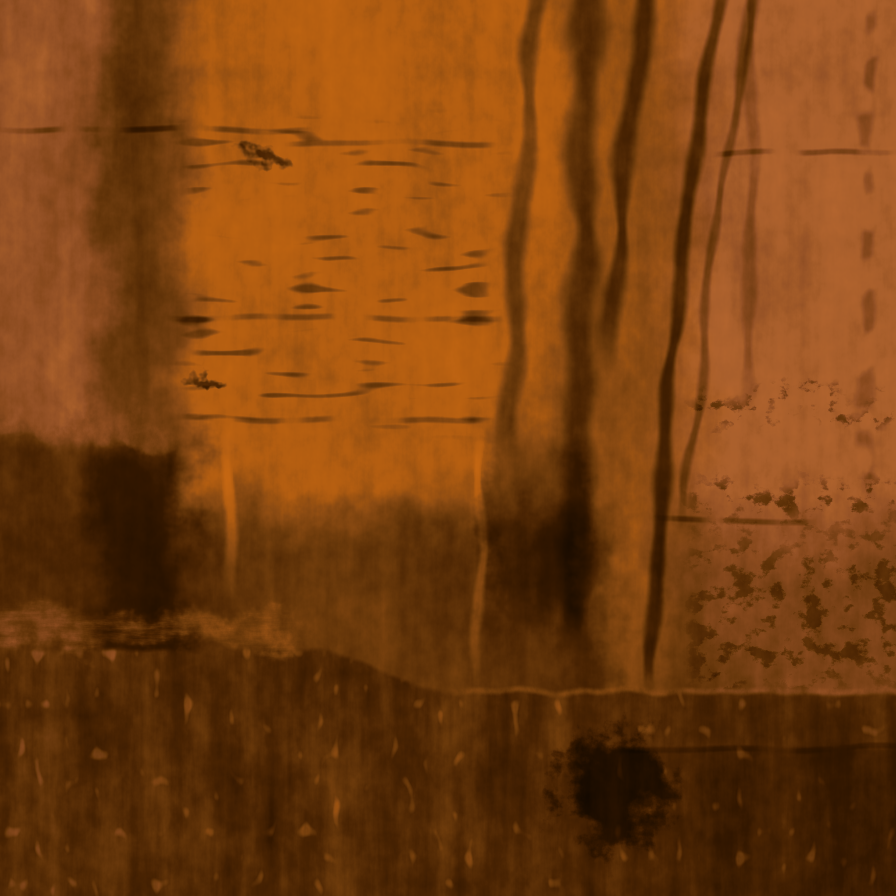
Give the GLSL for this texture, as a WebGL 1 fragment shader.

```glsl
precision highp float;
// Rust-stained concrete wall above a dark, streaked plinth.
// Stains, drips, seams and speckle add up to one tone value, which a
// colour ramp turns into soot, umber, brown, ochre and lit plaster.
uniform vec2 u_resolution;

const vec3 SOOT = vec3(0.20, 0.09, 0.00);
const vec3 UMBER = vec3(0.29, 0.14, 0.01);
const vec3 BROWN = vec3(0.41, 0.22, 0.04);
const vec3 OCHRE = vec3(0.54, 0.29, 0.07);
const vec3 ORANGE = vec3(0.70, 0.365, 0.065);
const vec3 PINK = vec3(0.66, 0.37, 0.17);

vec2 gradient(vec2 cell) {
  float h = fract(sin(dot(cell, vec2(127.1, 311.7))) * 43758.55);
  return vec2(cos(6.2832 * h), sin(6.2832 * h));
}

float noise(vec2 p) {
  vec2 i = floor(p), f = fract(p);
  vec2 u = f * f * f * (f * (f * 6.0 - 15.0) + 10.0);
  float a = dot(gradient(i), f);
  float b = dot(gradient(i + vec2(1, 0)), f - vec2(1, 0));
  float c = dot(gradient(i + vec2(0, 1)), f - vec2(0, 1));
  float d = dot(gradient(i + vec2(1, 1)), f - vec2(1, 1));
  return mix(mix(a, b, u.x), mix(c, d, u.x), u.y);
}

float fbm(vec2 p) {
  float sum = 0.0, amp = 0.7;
  for (int i = 0; i < 5; i++) {
    sum += amp * noise(p);
    p = p * 2.03 + 17.3;
    amp *= 0.55;
  }
  return sum;
}

// 1 between lo and hi, fading over the given softness
float span(float v, float lo, float hi, float soft) {
  return smoothstep(lo - soft, lo + soft, v) * (1.0 - smoothstep(hi - soft, hi + soft, v));
}

float patchMask(vec2 p, vec2 lo, vec2 hi, vec2 soft) {
  return span(p.x, lo.x, hi.x, soft.x) * span(p.y, lo.y, hi.y, soft.y);
}

// Leaning drip: x position grows with height squared
float drip(vec2 p, float foot, float lean, float width, float low) {
  float x = foot + lean * p.y * p.y + 0.012 * noise(vec2(foot * 90.0, p.y * 9.0));
  float w = width * (1.0 + 0.9 * noise(vec2(p.y * 14.0, foot * 50.0)));
  return (1.0 - smoothstep(w * 0.2, w, abs(p.x - x))) * smoothstep(low - 0.02, low + 0.05, p.y);
}

float seam(vec2 p, float height, float left, float right) {
  float y = height + 0.006 * noise(vec2(p.x * 12.0, height * 70.0));
  float worn = smoothstep(-0.3, 0.25, noise(vec2(p.x * 22.0, height * 40.0)));
  return (1.0 - smoothstep(0.001, 0.005, abs(p.y - y))) * span(p.x, left, right, 0.02) * worn;
}

float wallTone(vec2 p, vec2 q, float grain) {
  float t = 1.0 - 0.18 * span(p.x, -1.0, 0.2, 0.05);
  t += 0.22 * fbm(p * vec2(7.0, 5.0)) + 0.16 * fbm(p * vec2(34.0, 3.0)) + 0.14 * grain;
  // Broad stains
  t -= 0.36 * patchMask(q, vec2(0.11, 0.2), vec2(0.205, 1.2), vec2(0.03, 0.1));
  t -= 0.55 * patchMask(q, vec2(-0.2, 0.2), vec2(0.21, 0.51), vec2(0.03, 0.035));
  t -= 0.58 * patchMask(q, vec2(0.2, 0.1), vec2(0.68, 0.425), vec2(0.04, 0.05));
  t -= 0.38 * patchMask(q, vec2(0.545, 0.32), vec2(0.645, 0.52), vec2(0.015, 0.05));
  t -= 0.38 * patchMask(q, vec2(0.74, 0.1), vec2(1.2, 0.4), vec2(0.04, 0.07));
  t -= 0.22 * span(q.x, 0.62, 0.77, 0.04);
  // Drips, with two pale runs
  t -= 0.5 * drip(p, 0.642, 0.014, 0.024, 0.28);
  t -= 0.5 * drip(p, 0.555, 0.045, 0.015, 0.5);
  t -= 0.55 * drip(p, 0.655, 0.065, 0.014, 0.6);
  t -= 0.62 * drip(p, 0.720, 0.082, 0.012, 0.23);
  t -= 0.38 * drip(p, 0.750, 0.090, 0.010, 0.42);
  t -= 0.25 * drip(p, 0.835, 0.005, 0.010, 0.55);
  t -= 0.3 * drip(p, 0.965, 0.005, 0.012, 0.45) * smoothstep(-0.1, 0.2, noise(p * 24.0));
  t += 0.35 * drip(p, 0.257, 0.0, 0.009, 0.34) * (1.0 - smoothstep(0.45, 0.55, p.y));
  t += 0.3 * drip(p, 0.535, 0.0, 0.008, 0.25) * (1.0 - smoothstep(0.48, 0.53, p.y));
  // Formwork seams and short horizontal scratches
  t -= 0.4 * (seam(p, 0.855, -0.1, 0.34) + seam(p, 0.84, 0.28, 0.56) + seam(p, 0.83, 0.8, 1.1));
  t -= 0.35 * (seam(p, 0.645, 0.2, 0.58) + seam(p, 0.532, 0.2, 0.56) + seam(p, 0.42, 0.74, 0.9));
  float scratch = smoothstep(0.22, 0.5, noise(p * vec2(16.0, 85.0)));
  t -= 0.5 * scratch * patchMask(p, vec2(0.21, 0.53), vec2(0.55, 0.86), vec2(0.03));
  // Flaked speckle on the right
  float flakes = smoothstep(0.02, 0.26, fbm(p * vec2(38.0, 46.0)));
  float rows = span(q.y, 0.42, 0.46, 0.02) + span(q.y, 0.535, 0.56, 0.012) + 0.6 * span(q.y, 0.24, 0.4, 0.03);
  t -= 0.5 * flakes * rows * smoothstep(0.75, 0.8, p.x);
  // Chipped pits
  float pits = length((q - vec2(0.245, 0.587)) * vec2(1.0, 3.2));
  pits = min(pits, length((q - vec2(0.293, 0.825)) * vec2(1.0, 2.2)));
  return t - 0.75 * (1.0 - smoothstep(0.008, 0.026, pits));
}

float plinthTone(vec2 p, vec2 q, float grain) {
  float t = 0.28 + 0.36 * fbm(p * vec2(28.0, 3.5)) + 0.2 * fbm(p * 9.0) + 0.16 * grain;
  t -= 0.14 * smoothstep(0.6, 0.78, p.x) * (1.0 - smoothstep(0.16, 0.17, p.y));
  t -= 0.2 * seam(p, 0.165, 0.7, 1.1);
  t += 0.35 * smoothstep(0.33, 0.55, noise(p * vec2(60.0, 35.0)));
  // Ragged dark tuft
  float tuft = length((q - vec2(0.682, 0.123)) * vec2(1.0, 0.8)) + 0.035 * fbm(p * 32.0);
  return t - 0.62 * (1.0 - smoothstep(0.038, 0.066, tuft));
}

vec3 ramp(float t, vec3 plaster) {
  vec3 c = mix(SOOT, UMBER, clamp(t * 4.0, 0.0, 1.0));
  c = mix(c, BROWN, clamp(t * 4.0 - 1.0, 0.0, 1.0));
  c = mix(c, OCHRE, clamp(t * 4.0 - 2.0, 0.0, 1.0));
  c = mix(c, plaster, clamp(t * 4.0 - 3.0, 0.0, 1.0));
  return c * (1.0 + clamp(t, -0.6, 0.0) + 0.35 * clamp(t - 1.0, 0.0, 0.3));
}

void main() {
  vec2 p = gl_FragCoord.xy / u_resolution;
  vec2 q = p + 0.05 * vec2(fbm(p * 13.0), fbm(p * 13.0 + 40.0));
  float grain = fbm(p * vec2(55.0, 42.0));
  float edge = mix(0.275, 0.228, smoothstep(0.35, 0.5, p.x)) + 0.008 * noise(p * vec2(25.0, 4.0));
  float tone = mix(plinthTone(p, q, grain), wallTone(p, q, grain), smoothstep(-0.004, 0.004, p.y - edge));
  // Pale broken ledges
  float shelf = patchMask(q, vec2(-0.2, 0.28), vec2(0.34, 0.315), vec2(0.03, 0.01));
  shelf *= 0.65 + 0.9 * fbm(p * vec2(14.0, 70.0));
  float lip = span(p.y, edge - 0.003, edge + 0.003, 0.003) * smoothstep(0.48, 0.54, p.x);
  float crust = patchMask(q, vec2(-0.2, 0.51), vec2(0.18, 0.535), vec2(0.02, 0.008));
  tone = mix(tone, 0.75 + 0.4 * grain, clamp(0.85 * shelf + 0.6 * lip + 0.5 * crust, 0.0, 1.0));
  float rosy = smoothstep(0.7, 0.82, q.x) + 1.0 - smoothstep(0.1, 0.25, q.x);
  vec3 color = ramp(tone, mix(ORANGE, PINK, rosy));
  color.b += 0.045 * rosy * smoothstep(0.4, 0.75, tone) * (1.0 - smoothstep(0.8, 1.0, tone));
  gl_FragColor = vec4(color, 1.0);
}
```
